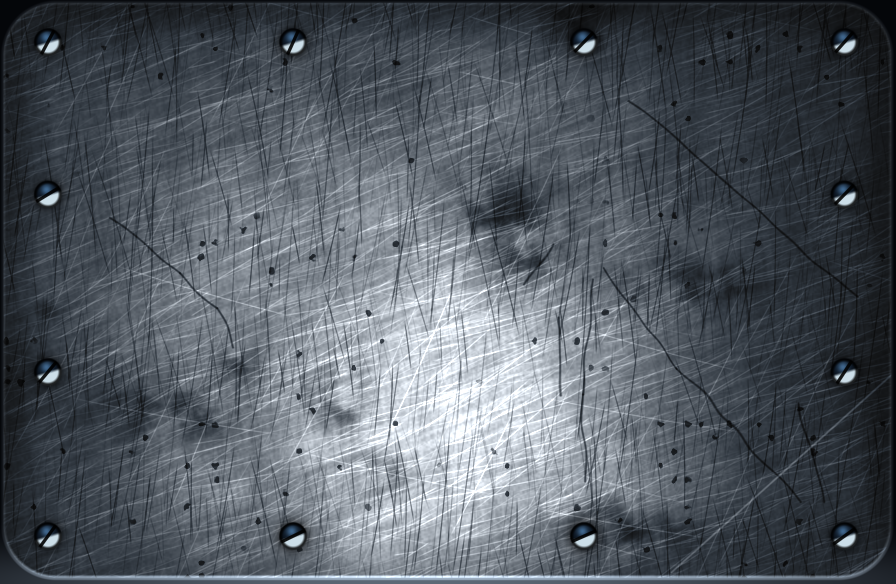
Give the GLSL for this texture, as a Shadertoy shader.

```glsl
// A scratched, worn steel plate with rounded corners, held by slotted screws.
const vec2 PLATE_MIN = vec2(0.006, 0.011);
const vec2 PLATE_MAX = vec2(1.526, 0.995);
const float CORNER_RADIUS = 0.09;
const float SCREW_RADIUS = 0.0235;
const vec4 SCREW_X = vec4(0.082, 0.502, 1.0, 1.446);
const vec4 SCREW_Y = vec4(0.082, 0.363, 0.667, 0.928);
const float BRUSH_ANGLE = 0.38;
const float WEAR_ANGLE = 1.69;
const int BRIGHT_LAYERS = 20;
const int DARK_LAYERS = 11;
const vec3 STEEL_TINT = vec3(-0.028, 0.002, 0.036);
const vec3 BACKDROP = vec3(0.015, 0.022, 0.035);

// Grime patches: centre and radii
const vec4 GRIME[10] = vec4[10](
    vec4(0.86, 0.63, 0.10, 0.09), vec4(0.93, 0.57, 0.06, 0.04),
    vec4(0.41, 0.39, 0.04, 0.04), vec4(0.58, 0.31, 0.06, 0.05),
    vec4(0.31, 0.29, 0.13, 0.06), vec4(0.65, 0.19, 0.04, 0.03),
    vec4(1.08, 0.09, 0.13, 0.05), vec4(0.98, 0.97, 0.06, 0.04),
    vec4(0.06, 0.47, 0.05, 0.03), vec4(1.19, 0.51, 0.12, 0.05));

// Deep gouges: start and end
const vec4 GOUGES[11] = vec4[11](
    vec4(0.19, 0.63, 0.31, 0.53), vec4(0.31, 0.53, 0.37, 0.47),
    vec4(0.37, 0.47, 0.40, 0.40), vec4(1.035, 0.54, 1.16, 0.37),
    vec4(1.16, 0.37, 1.37, 0.14), vec4(1.015, 0.52, 0.995, 0.32),
    vec4(0.995, 0.32, 1.0, 0.17), vec4(1.08, 0.83, 1.47, 0.49),
    vec4(1.365, 0.31, 1.41, 0.14), vec4(0.955, 0.46, 0.963, 0.32),
    vec4(0.90, 0.515, 0.945, 0.58));

float hash(vec2 p) {
    vec3 q = fract(p.xyx * 0.1031);
    q += dot(q, q.yzx + 33.33);
    return fract((q.x + q.y) * q.z);
}

float noise(vec2 p) {
    vec2 i = floor(p), f = fract(p);
    f = f * f * (3.0 - 2.0 * f);
    return mix(mix(hash(i), hash(i + vec2(1, 0)), f.x),
               mix(hash(i + vec2(0, 1)), hash(i + 1.0), f.x), f.y);
}

float fbm(vec2 p) {
    float sum = 0.0, amp = 0.5;
    for (int i = 0; i < 5; i++, amp *= 0.5) {
        sum += amp * noise(p);
        p = mat2(1.6, 1.2, -1.2, 1.6) * p + 7.3;
    }
    return sum;
}

vec2 alongAxis(vec2 p, float a) {
    return vec2(dot(p, vec2(cos(a), sin(a))), dot(p, vec2(-sin(a), cos(a))));
}

// Antialiased line that keeps its weight when thinner than a pixel
float stroke(float d, float width) {
    float w = max(width, 1.2 / iResolution.y);
    return width / w * (1.0 - smoothstep(0.0, w, abs(d)));
}

float segment(vec2 p, vec4 s) {
    vec2 a = p - s.xy, b = s.zw - s.xy;
    return length(a - b * clamp(dot(a, b) / dot(b, b), 0.0, 1.0));
}

// One random, slightly bent scratch in each long cell
float scratches(vec2 p, float angle, float seed) {
    vec2 size = vec2(0.28, 0.04) * mix(0.5, 1.5, hash(vec2(seed, 4.0)));
    vec2 q = alongAxis(p, angle) / size + seed * vec2(7.37, 3.71);
    vec2 id = floor(q) + 100.0 + seed * 13.0, f = fract(q) - 0.5;
    float weight = hash(id + 5.1);
    float y = f.y - (hash(id) - 0.5) * 0.5 - f.x * (hash(id + 9.7) - 0.5) - 0.3 * f.x * f.x;
    float ends = 1.0 - smoothstep(0.3, 0.5, abs(f.x) / mix(0.3, 1.0, hash(id + 2.3)));
    return stroke(y * size.y, 0.0022) * ends * weight * weight;
}

float glow(vec2 p, vec2 centre, vec2 radii) {
    vec2 q = (p - centre) / radii;
    return exp(-dot(q, q));
}

float plateDistance(vec2 p) {
    vec2 q = abs(p - 0.5 * (PLATE_MIN + PLATE_MAX)) - 0.5 * (PLATE_MAX - PLATE_MIN) + CORNER_RADIUS;
    return length(max(q, 0.0)) + min(max(q.x, q.y), 0.0) - CORNER_RADIUS;
}

float steel(vec2 p) {
    float light = 0.13 + 0.41 * glow(p, vec2(0.65, 0.5), vec2(0.5, 0.46))
                + 0.43 * glow(p, vec2(0.77, 0.21), vec2(0.36, 0.26));
    // Mottling, brushed grain and grime
    float v = light * (0.65 + 0.72 * fbm(p * 6.0 + 3.0)), rough = fbm(p * 22.0);
    v *= 0.82 + 0.22 * noise(alongAxis(p, BRUSH_ANGLE) * vec2(14, 210))
              + 0.14 * noise(alongAxis(p, WEAR_ANGLE) * vec2(10, 170));
    v *= 0.92 + 0.16 * noise(p * 260.0);
    for (int i = 0; i < 10; i++)
        v *= 1.0 - 0.75 * glow(p, GRIME[i].xy, GRIME[i].zw) * smoothstep(0.2, 0.75, rough);
    // Fine scratches
    float bright = 0.0, dark = 0.0;
    for (int i = 1; i <= BRIGHT_LAYERS; i++) {
        float k = float(i), spread = i % 4 == 0 ? 1.6 : 0.4;
        bright += scratches(p, BRUSH_ANGLE + spread * (hash(vec2(k, 8.0)) - 0.5), k);
    }
    for (int i = 0; i < DARK_LAYERS; i++) {
        float k = float(i) + 41.0;
        dark += scratches(p, WEAR_ANGLE + 0.6 * (hash(vec2(k, 2.0)) - 0.5), k);
    }
    v += 0.3 * bright * (0.15 + light);
    v *= 1.0 - 0.5 * min(dark, 1.0);
    // Gouges, pits and one long bright scrape
    vec2 bent = p + 0.012 * (vec2(noise(p * 18.0), noise(p * 18.0 + 40.0)) - 0.5);
    for (int i = 0; i < 11; i++) v *= 1.0 - 0.6 * stroke(segment(bent, GOUGES[i]), 0.0033);
    float pit = length(fract(p * 42.0) - 0.5) + 0.3 * (noise(p * 190.0) - 0.5);
    float pitted = step(0.93, hash(floor(p * 42.0) + 61.0)) * smoothstep(0.4, 0.65, noise(p * 7.0));
    v *= 1.0 - 0.7 * pitted * (1.0 - smoothstep(0.12, 0.25, pit));
    return v + 0.2 * stroke(segment(p, vec4(1.15, 0.02, 1.54, 0.37)), 0.003);
}

// Domed head: blue above, pale below, cut by a dark slot
vec3 addScrew(vec3 colour, vec2 n, float seed) {
    float px = 1.0 / (iResolution.y * SCREW_RADIUS), r = length(n);
    colour *= 1.0 - 0.65 * exp(-3.0 * max(r - 0.9, 0.0));
    vec3 head = mix(vec3(0.04, 0.07, 0.11), vec3(0.25, 0.4, 0.55), glow(n, vec2(-0.1, 0.35), vec2(0.4)));
    head = mix(head, vec3(0.8, 0.87, 0.91), smoothstep(0.1, -0.2, n.y - 0.3 * n.x));
    vec2 slot = alongAxis(n, mix(0.2, 1.2, hash(vec2(seed, 3.0))));
    head *= 1.0 - 0.9 * (1.0 - smoothstep(0.07, 0.17, abs(slot.y)));
    head *= 1.0 - 0.85 * smoothstep(0.68, 0.92, r);
    return mix(head, colour, smoothstep(-px, px, r - 1.0));
}

void mainImage(out vec4 fragColor, in vec2 fragCoord) {
    vec2 p = fragCoord / iResolution.y;
    float px = 1.0 / iResolution.y, d = plateDistance(p);
    float below = smoothstep(0.11, 0.0, p.y), centre = glow(p, vec2(0.72, 0.0), vec2(0.75, 1.0));
    float v = steel(p) * mix(0.6, 1.0, smoothstep(0.0, 0.09, 0.06 * below - d));
    vec3 colour = max(v + STEEL_TINT * smoothstep(0.0, 0.25, v), 0.0);
    for (int i = 0; i < 16; i++) {
        int col = i % 4, row = i / 4;
        if (col % 3 == 0 || row % 3 == 0)
            colour = addScrew(colour, (p - vec2(SCREW_X[col], SCREW_Y[row])) / SCREW_RADIUS, float(i));
    }
    // Border with a lit lower rim
    colour = mix(colour, BACKDROP, smoothstep(-px, px, d));
    colour += vec3(0.62, 0.68, 0.74) * stroke(d, 0.006) * (0.12 + below * (0.25 + 0.6 * centre));
    colour += vec3(0.35, 0.39, 0.43) * smoothstep(0.0, 0.004, d) * below * centre;
    fragColor = vec4(clamp(colour, 0.0, 1.0), 1.0);
}
```
